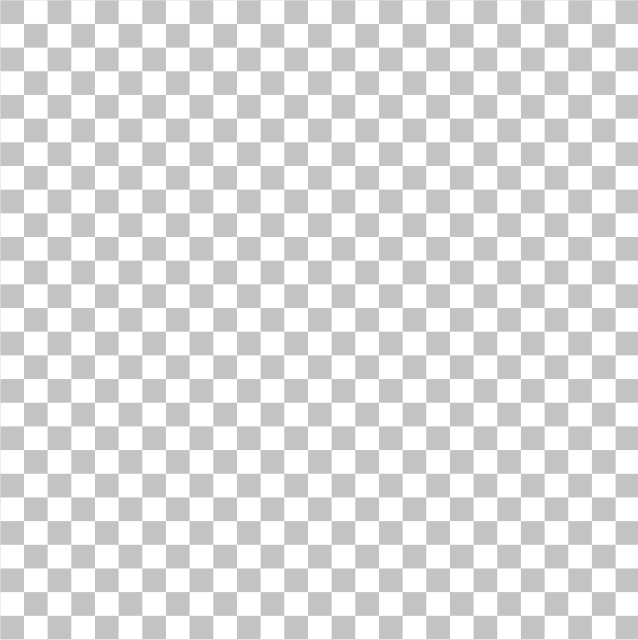
A WebGL 1 fragment shader for this pattern:

```glsl
precision highp float;

uniform vec2 u_resolution;

// Square wave per axis, +1 in even cells and -1 in odd ones, box-filtered over one pixel
vec2 filteredSquareWave(vec2 cell, vec2 pixelsPerCell) {
    vec2 parity = 1.0 - 2.0 * mod(floor(cell), 2.0);
    vec2 edgeDistance = 0.5 - abs(fract(cell) - 0.5);
    return parity * min(2.0 * edgeDistance * pixelsPerCell, 1.0);
}

void main() {
    // Cells are counted from the top left corner
    vec2 uv = gl_FragCoord.xy / u_resolution;
    uv.y = 1.0 - uv.y;

    // Slightly shifted grid leaves thin slivers of the neighbouring cells at the border
    vec2 cellCount = vec2(26.96, 27.033);
    vec2 cell = uv * cellCount - vec2(0.013, 0.011);

    // Product of the two waves gives the checkerboard
    vec2 wave = filteredSquareWave(cell, u_resolution / cellCount);
    float grayCoverage = 0.5 + 0.5 * wave.x * wave.y;

    gl_FragColor = vec4(vec3(mix(1.0, 0.763, grayCoverage)), 1.0);
}
```
